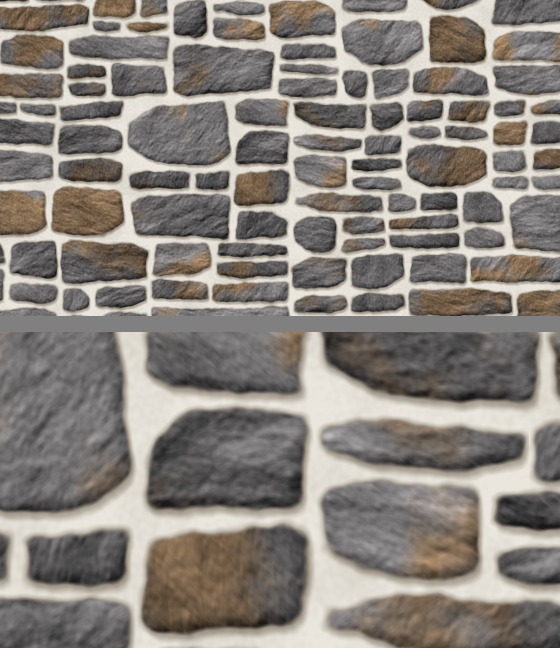
Top: the whole. Bottom: its middle third, enlarged.
Give the GLSL for this texture, as a WebGL 2 fragment shader.

```glsl
#version 300 es
precision highp float;
// Dry-looking stone wall: grey and rusty split stones set in pale mortar.
// The wall is cut recursively into random boxes; each box holds one chipped,
// tilted polygon, lit from above by comparing distances and relief.

#define SEED 0.37
#define MIN_AREA 0.016
#define MAX_AREA 0.085
#define GAP 0.0085
#define CHIP 0.40
#define TILT 0.24
#define WARP 0.020
#define STONE_TONE 0.415
#define RELIEF 2.0
#define RUST 0.06
#define LIGHT vec2(-0.40, 0.92)
#define SOFT 0.0030

uniform vec2 u_resolution;
out vec4 fragColor;

float hash(vec2 p) {
  vec3 q = fract(p.xyx * vec3(0.1031, 0.1030, 0.0973));
  q += dot(q, q.yzx + 33.33);
  return fract((q.x + q.y) * q.z);
}

float pick(float id, float key) { return hash(vec2(id * 911.0, key)); }

float cornerSlope(vec2 cell, vec2 f, vec2 corner) {
  float a = 6.2832 * hash(cell + corner);
  return dot(vec2(cos(a), sin(a)), f - corner);
}

// Gradient noise, roughly -0.7 to 0.7
float noise(vec2 p) {
  vec2 i = floor(p), f = p - i;
  vec2 w = f * f * f * (f * (f * 6.0 - 15.0) + 10.0);
  float low = mix(cornerSlope(i, f, vec2(0, 0)), cornerSlope(i, f, vec2(1, 0)), w.x);
  float high = mix(cornerSlope(i, f, vec2(0, 1)), cornerSlope(i, f, vec2(1, 1)), w.x);
  return mix(low, high, w.y);
}

float fbm(vec2 p) {
  float sum = 0.0, amp = 1.0;
  for (int i = 0; i < 4; i++) {
    sum += amp * noise(p);
    p = mat2(1.6, 1.2, -1.2, 1.6) * p + 7.3;
    amp *= 0.5;
  }
  return sum;
}

// Creased, split-rock height, grained along a direction of its own per stone
float rockHeight(vec2 q, float id) {
  float a = (pick(id, 31.0) - 0.5) * 2.4, sum = 0.0, amp = 0.5;
  vec2 u = mat2(cos(a), sin(a), -sin(a), cos(a)) * q * vec2(6.0, 11.0) + id * 57.0;
  for (int i = 0; i < 5; i++) {
    sum += amp * mix(noise(u), abs(noise(u)), 0.6);
    u = mat2(1.7, 1.1, -1.1, 1.7) * u + 3.1;
    amp *= 0.52;
  }
  return sum;
}

float smoothMax(float a, float b, float k) {
  float h = max(k - abs(a - b), 0.0) / k;
  return max(a, b) + h * h * k * 0.25;
}

// Recursive random cuts: finds the box around p
void findBox(vec2 p, out vec2 centre, out vec2 halfSize, out float id) {
  vec2 lo = vec2(-0.13), hi = vec2(u_resolution.x / u_resolution.y + 0.11, 1.12);
  id = SEED;
  for (int i = 0; i < 12; i++) {
    vec2 s = hi - lo;
    float area = s.x * s.y, r = pick(id, 1.0);
    bool shapely = s.x < s.y * 4.5 && s.y < s.x * 1.15;
    if (area < 0.009 || (shapely && area < mix(MIN_AREA, MAX_AREA, r * r))) break;
    vec2 axis = s.x > s.y * mix(1.2, 3.0, pick(id, 2.0)) ? vec2(1, 0) : vec2(0, 1);
    vec2 cut = mix(lo, hi, mix(0.32, 0.68, pick(id, 3.0)));
    float side = step(dot(cut, axis), dot(p, axis));
    lo = mix(lo, cut, axis * side);
    hi = mix(hi, cut, axis * (1.0 - side));
    id = pick(id, 4.0 + side);
  }
  centre = 0.5 * (lo + hi);
  halfSize = 0.5 * (hi - lo);
}

// Signed distance to the stone near p, negative inside
float stoneDistance(vec2 p, out float id, out vec2 q) {
  vec2 centre, h;
  vec2 w = p + WARP * vec2(noise(p * 3.1 + 5.0), noise(p * 3.1 + 41.0));
  findBox(w, centre, h, id);
  h -= GAP;
  q = w - centre;
  vec2 n = normalize(h.yx);
  float d = -1.0, m = min(h.x, h.y);
  for (int i = 0; i < 4; i++) {
    vec2 sgn = vec2(i & 1, i >> 1) * 2.0 - 1.0;
    float r = pick(id, 10.0 + float(i)), t = pick(id, 20.0 + float(i));
    vec2 e = i < 2 ? vec2(sgn.x, 0) : vec2(0, sgn.x);
    float along = dot(q, e.yx) / dot(h, abs(e.yx)) * (r > 0.5 ? 1.0 : -1.0);
    float edge = dot(q, e) - dot(h, abs(e)) + m * TILT * t * (0.5 + 0.5 * along);
    float chip = dot(q * sgn, n) - dot(h, n) * (1.0 - CHIP * r * r);
    d = smoothMax(d, smoothMax(edge, chip, 0.010), 0.012);
  }
  return d + 0.008 * noise(p * 15.0) + 0.004 * noise(p * 46.0);
}

void main() {
  vec2 p = gl_FragCoord.xy / u_resolution.y;
  float id, otherId;
  vec2 q, otherQ;
  float d = stoneDistance(p, id, q);
  float towardLight = stoneDistance(p + LIGHT * 0.009, otherId, otherQ);
  float grain = noise(p * 120.0);

  // Stone: tone, relief and rounded rim
  float lit = rockHeight(q, id) - rockHeight(q + LIGHT * 0.006, id);
  float blotch = fbm(p * 6.0 + id * 30.0);
  float rim = smoothstep(-0.018, 0.001, d);
  float facing = clamp((towardLight - d) / 0.009, -1.0, 1.0);
  float tone = STONE_TONE + 0.13 * (pick(id, 32.0) - 0.5) + 0.14 * blotch
    + RELIEF * lit + 0.07 * grain + rim * (0.12 * facing - 0.09);
  tone = clamp(tone, 0.10, 0.75);
  float rust = smoothstep(0.0, 0.35, fbm(p * 4.5 + 19.0) * 0.8
    + (pick(id, 33.0) - 0.7) * 0.6 + RUST);
  vec3 stone = tone * mix(vec3(1.0, 0.98, 0.99), vec3(1.18, 0.96, 0.73), rust);

  // Mortar: pale ridge, tan beside the stones and in their shade
  float pale = smoothstep(-0.003, 0.008, d) * mix(0.45, 1.0, smoothstep(-0.004, 0.005, towardLight));
  pale += 0.18 * fbm(p * 9.0) + 0.10 * grain;
  vec3 mortar = mix(vec3(0.56, 0.52, 0.46), vec3(0.90, 0.885, 0.85), clamp(pale, 0.0, 1.05));

  float soft = max(SOFT, 0.7 / u_resolution.y);
  fragColor = vec4(mix(stone, mortar, smoothstep(-soft, soft, d)), 1.0);
}
```
